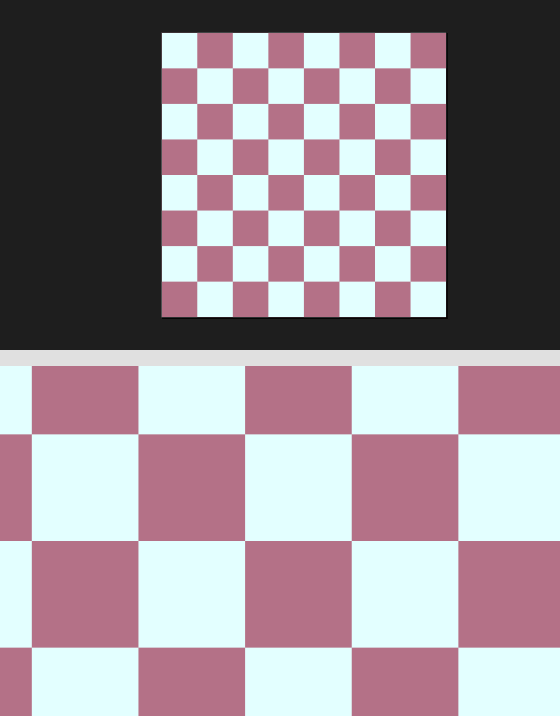
Top: the whole. Bottom: its middle third, enlarged.
Write a Shadertoy shader that draws this pattern.

```glsl
// An eight by eight checkered board, rose and pale ice, on a plain charcoal ground.
// Two smoothed square waves multiply into the checks; box distances give the
// board outline and its thin shadow. The even ground wraps at every canvas edge.

const float CELLS = 8.0;            // checks along each side
const float BOARD_SIZE = 0.8125;    // side, in canvas heights
const float BOARD_CENTRE_X = 0.5427; // in canvas widths

const vec3 GROUND = vec3(0.118);
const vec3 SHADOW = vec3(0.015);
const vec3 ROSE = vec3(0.706, 0.443, 0.529);
const vec3 ICE = vec3(0.890, 1.0, 1.0);

// Signed distance to an axis-aligned box
float boxDistance(vec2 p, vec2 halfSize) {
    vec2 d = abs(p) - halfSize;
    return length(max(d, 0.0)) + min(max(d.x, d.y), 0.0);
}

// Coverage of a shape, with an edge of the given width
float coverage(float dist, float edgeWidth) {
    return clamp(0.5 - dist / edgeWidth, 0.0, 1.0);
}

// Square waves of period two on both axes, softened over edgeWidth
vec2 squareWave(vec2 g, float edgeWidth) {
    vec2 ramp = 0.5 - abs(mod(g + 0.5, 2.0) - 1.0);
    return clamp(2.0 * ramp / edgeWidth, -1.0, 1.0);
}

// Checks with rose in the lower left cell
vec3 checkerColour(vec2 g, float edgeWidth) {
    vec2 wave = squareWave(g, edgeWidth);
    return mix(ICE, ROSE, 0.5 + 0.5 * wave.x * wave.y);
}

void mainImage(out vec4 fragColor, in vec2 fragCoord) {
    float pixel = 1.0 / iResolution.y;
    float aspect = iResolution.x * pixel;
    vec2 p = fragCoord * pixel - vec2(BOARD_CENTRE_X * aspect, 0.5);
    vec2 halfBoard = vec2(0.5 * BOARD_SIZE);

    // Thin shadow, cast to the lower right
    vec2 shadowOffset = vec2(0.003, -0.003);
    float shadowDist = boxDistance(p - shadowOffset, halfBoard + 0.002);
    vec3 colour = mix(GROUND, SHADOW, coverage(shadowDist, max(pixel, 0.002)));

    // Board
    float cellsPerUnit = CELLS / BOARD_SIZE;
    vec3 checks = checkerColour((p + halfBoard) * cellsPerUnit, pixel * cellsPerUnit);
    colour = mix(colour, checks, coverage(boxDistance(p, halfBoard), pixel));

    fragColor = vec4(colour, 1.0);
}
```
